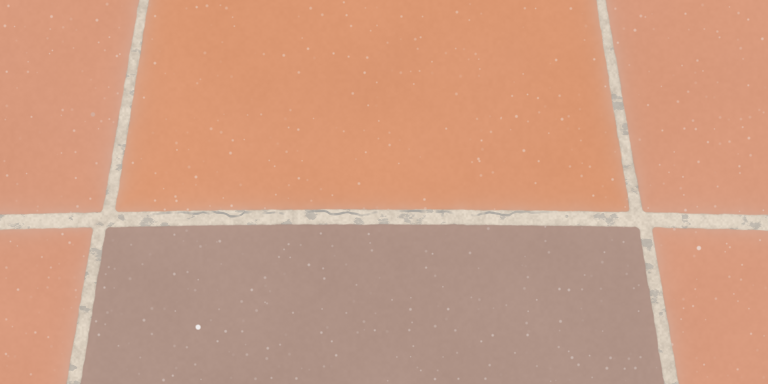
Write a WebGL 1 fragment shader that draws this texture.

```glsl
precision highp float;
// Terracotta floor tiles in perspective, one of them brown, with worn sandy grout.
uniform vec2 u_resolution;

// Lengths are in canvas heights; x runs from 0 to 2.
const vec3 ORANGE = vec3(0.862, 0.598, 0.452);
const vec3 ROSE = vec3(0.850, 0.608, 0.496);
const vec3 BROWN = vec3(0.688, 0.578, 0.530);
const vec3 HAZE = vec3(0.825, 0.690, 0.630);
const vec3 GROUT = vec3(0.885, 0.835, 0.770);
const vec3 GROUT_DARK = vec3(0.790, 0.740, 0.680);
const vec3 CRACK = vec3(0.640, 0.625, 0.605);
const vec3 CHIP = vec3(0.940, 0.925, 0.920);
const float CENTRE_X = 0.970;       // middle of the central column
const float TILE_WIDTH = 1.523;     // at the bottom of the canvas
const float TAPER = 0.333;          // width lost per unit of height
const float FRONT_EXTRA = 0.034;    // the front row is slightly wider
const float JOINT_Y = 0.435;        // crest of the bowed cross joint
const float JOINT_BOW = 0.0145;
const float JOINT_HALF = 0.0195;
const float SIDE_HALF_NEAR = 0.0190;
const float SIDE_HALF_FAR = 0.0125;
const float CORNER = 0.012;
const float WOBBLE = 0.004;
const float GRAIN = 0.022;

float hash(vec2 p) {
  vec3 q = fract(vec3(p.xyx) * 0.1031);
  q += dot(q, q.yzx + 33.33);
  return fract((q.x + q.y) * q.z);
}

float noise(vec2 p) {
  vec2 i = floor(p), f = fract(p);
  f = f * f * (3.0 - 2.0 * f);
  return mix(mix(hash(i), hash(i + vec2(1.0, 0.0)), f.x),
             mix(hash(i + vec2(0.0, 1.0)), hash(i + vec2(1.0, 1.0)), f.x), f.y);
}

float fbm(vec2 p) {
  float sum = 0.0, amp = 0.5;
  for (int i = 0; i < 4; i++) {
    sum += amp * noise(p);
    p = p * 2.03 + 17.0;
    amp *= 0.5;
  }
  return sum / 0.9375;
}

float disc(vec2 p, vec2 centre, float radius, float aa) {
  return 1.0 - smoothstep(radius - aa, radius + aa, length(p - centre));
}

// Sparse pale grains, two sizes on jittered grids.
float speckles(vec2 p, float aa) {
  float sum = 0.0;
  for (int i = 0; i < 2; i++) {
    float scale = 18.0 + 16.0 * float(i);
    vec2 cell = floor(p * scale) + 50.0 * float(i);
    vec2 jitter = 0.2 + 0.6 * vec2(hash(cell + 3.1), hash(cell + 7.7));
    float radius = mix(0.0012, 0.0036, hash(cell + 11.3));
    float strength = smoothstep(0.70, 1.0, hash(cell));
    sum += strength * disc(fract(p * scale) / scale, jitter / scale, radius, aa);
  }
  return sum;
}

void main() {
  vec2 p = gl_FragCoord.xy / u_resolution.y;
  float aa = 1.0 / u_resolution.y;

  // Tile layout: tapered columns, two rows, bowed joint between them.
  float bow = p.x - CENTRE_X;
  float above = p.y - (JOINT_Y - JOINT_BOW * bow * bow);
  float front = 1.0 - smoothstep(-0.012, 0.012, above);
  float width = TILE_WIDTH + FRONT_EXTRA * front - TAPER * p.y;
  float u = bow / width + 0.5;
  float column = floor(u);
  float sideHalf = mix(SIDE_HALF_NEAR, SIDE_HALF_FAR, p.y);
  vec2 inset = vec2((0.5 - abs(fract(u) - 0.5)) * width - sideHalf,
                    abs(above) - JOINT_HALF);
  inset += WOBBLE * (vec2(fbm(p * 45.0), fbm(p * 45.0 + 31.0)) - 0.5);
  float edge = min(inset.x, inset.y);
  float tileDist = CORNER - length(max(CORNER - inset, 0.0));

  // Tile colour: brown in every other column of the front row.
  float isBrown = step(above, 0.0) * (1.0 - mod(abs(column), 2.0));
  float rosy = clamp(0.85 * min(abs(column), 1.0) + 0.25 * front
             + 0.5 * (fbm(p * 3.0) - 0.5), 0.0, 1.0);
  vec3 tile = mix(mix(ORANGE, ROSE, rosy), BROWN, isBrown);
  tile += 0.025 * (fbm(p * 5.0 + 9.0) - 0.5) + GRAIN * (fbm(p * 90.0) - 0.5);

  // Cement haze near the joints, then grains and chips.
  float haze = exp(-max(edge, 0.0) / 0.022) * (0.35 + 0.6 * fbm(p * 14.0));
  tile = mix(tile, HAZE, haze * mix(0.75, 0.15, isBrown));
  tile = mix(tile, CHIP, 0.42 * speckles(p, aa));
  tile = mix(tile, CHIP, disc(p, vec2(0.516, 0.148), 0.0065, aa));
  tile = mix(tile, CHIP, 0.65 * disc(p, vec2(1.820, 0.354), 0.0055, aa));
  tile = mix(tile, HAZE, 0.8 * disc(p, vec2(0.242, 0.702), 0.0055, aa));

  // Grout: sandy mottling, darker in the side joints and along its rims.
  float mottling = fbm(p * 55.0 + 5.0);
  float inSide = 1.0 - smoothstep(-0.004, 0.008, inset.x);
  float rim = smoothstep(-0.007, 0.002, tileDist);
  float dirt = 0.25 * inSide + 0.35 * rim + 1.3 * (mottling - 0.42);
  vec3 grout = mix(GROUT, GROUT_DARK, clamp(dirt, 0.0, 1.0));
  grout += 0.05 * (noise(p * 190.0) - 0.5);
  float pits = smoothstep(0.60, 0.72, fbm(p * vec2(32.0, 46.0) + 70.0));
  grout = mix(grout, CRACK, 0.5 * pits);

  // Broken crack along the upper rim of the cross joint.
  float crackY = JOINT_HALF * 0.78 - 0.011 * smoothstep(0.45, 0.8, fbm(vec2(p.x * 13.0, 4.0)));
  float crackDist = abs(above - crackY + 0.004 * (noise(p * 70.0) - 0.5));
  float span = smoothstep(0.36, 0.48, p.x) * (1.0 - smoothstep(1.25, 1.52, p.x));
  float broken = smoothstep(0.30, 0.52, fbm(vec2(p.x * 24.0, 8.0)));
  float crack = (1.0 - smoothstep(0.0010, 0.0022 + aa, crackDist)) * span * broken;
  grout = mix(grout, CRACK, 0.85 * crack);

  // Thin shadow where tile meets grout.
  vec3 color = mix(grout, tile, smoothstep(-aa, aa, tileDist));
  color *= 1.0 - 0.07 * exp(-abs(tileDist) / 0.0025) * noise(p * 35.0 + 2.0);
  gl_FragColor = vec4(clamp(color, 0.0, 1.0), 1.0);
}
```
